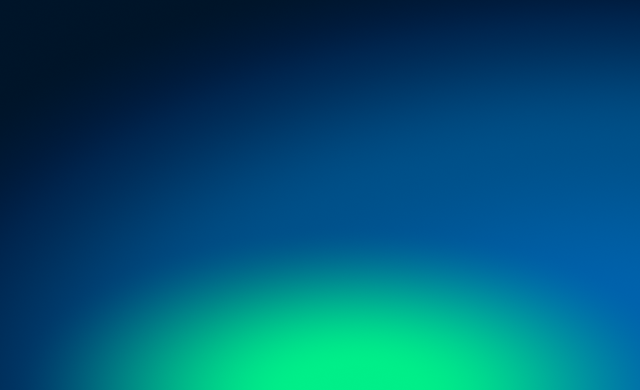
This background is drawn by a Shadertoy shader. Its source:

```glsl
// A green glow rising from the lower edge of a deep blue gradient sky.

// Blue ramp from the bright core (small d) out to the dark corner (large d).
vec3 skyRamp(float d) {
    vec3 sky = mix(vec3(0.0, 0.385, 0.675), vec3(0.0, 0.31, 0.53), smoothstep(0.25, 0.80, d));
    sky = mix(sky, vec3(0.0, 0.115, 0.265), smoothstep(0.72, 1.20, d));
    return mix(sky, vec3(0.0, 0.08, 0.16), smoothstep(1.06, 1.32, d));
}

// Distance from a centre, equal to one on an ellipse of the given radii.
float ellipseDistance(vec2 p, vec2 center, vec2 radii) {
    return length((p - center) / radii);
}

void mainImage(out vec4 fragColor, in vec2 fragCoord) {
    vec2 uv = fragCoord / iResolution.xy;

    // Broad blue light centred on the lower right corner
    vec3 color = skyRamp(ellipseDistance(uv, vec2(1.0, 0.0), vec2(1.0, 0.88)));

    // Green dome with a soft rim
    float domeDistance = ellipseDistance(uv, vec2(0.555, -0.01), vec2(0.495, 0.395));
    float glow = 1.0 - smoothstep(0.18, 1.1, domeDistance);
    color = mix(color, vec3(0.0, 0.935, 0.535), glow);

    // Fine grain to hide banding
    float grain = fract(sin(dot(uv, vec2(127.1, 311.7))) * 43758.5);
    color += (grain - 0.5) / 255.0;

    fragColor = vec4(clamp(color, 0.0, 1.0), 1.0);
}
```
